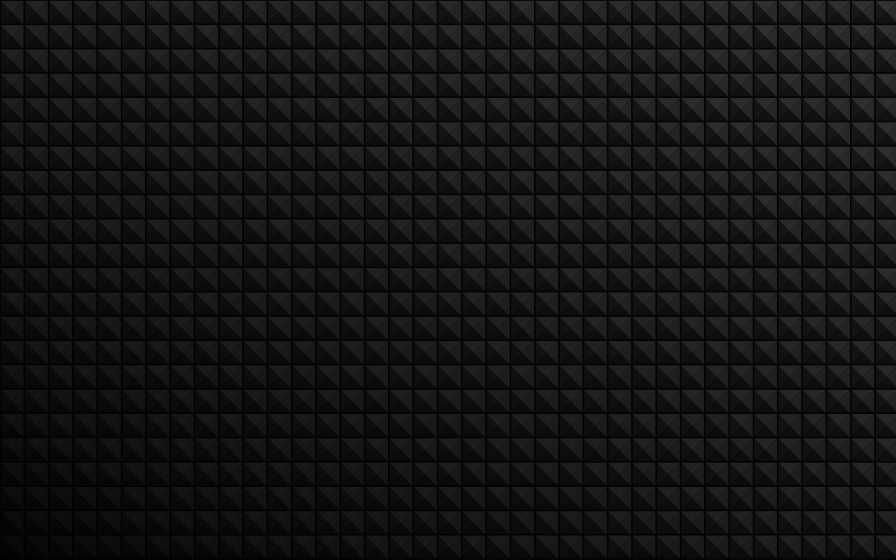
Write a Shadertoy shader that draws this pattern.

```glsl
// Dark wall of square pyramid studs on a regular grid, split by black seams.
// Each stud has four flat facets cut by its diagonals; a soft light falls
// from the upper right and fades toward the lower left corner.

#define ROWS 23.04          // studs over the canvas height
#define SEAM_HALF 0.034     // half width of a seam, in studs
#define RIDGE_HALF 0.018    // half width of a ridge line, in studs
#define TOP_TONE 0.190
#define RIGHT_TONE 0.165
#define LEFT_TONE 0.092
#define BOTTOM_TONE 0.070
#define SEAM_TONE 0.018
#define AMBIENT 0.12        // light left in the darkest corner
#define FALLOFF 0.65        // curve of the light across the canvas
#define WEAR 0.06           // tone variation between studs

// Arithmetic hash of a cell index, 0 to 1
float hash21(vec2 p) {
    vec3 h = fract(vec3(p.xyx) * 0.1031);
    h += dot(h, h.yzx + 33.33);
    return fract((h.x + h.y) * h.z);
}

// Antialiased coverage of a line from the distance to its centre
float lineMask(float dist, float halfWidth, float aa) {
    return 1.0 - smoothstep(halfWidth - aa, halfWidth + aa, dist);
}

// Tone of a stud at q, with q from -0.5 to 0.5 and y upward
float studTone(vec2 q, float aa) {
    float falling = (q.x + q.y) * 0.7071;   // distance to the falling diagonal
    float rising = (q.y - q.x) * 0.7071;    // distance to the rising diagonal
    float lit = smoothstep(-aa, aa, falling);
    float upper = smoothstep(-aa, aa, rising);

    float tone = mix(mix(BOTTOM_TONE, LEFT_TONE, upper),
                     mix(RIGHT_TONE, TOP_TONE, upper), lit);
    tone *= 1.0 + 0.12 * (0.5 - length(q));  // facets brighten to the apex

    // Ridges: a glint on the falling diagonal, a crease on the rising one
    tone = mix(tone, TOP_TONE * 1.08, 0.4 * lineMask(abs(falling), RIDGE_HALF, aa));
    return tone * (1.0 - 0.2 * lineMask(abs(rising), RIDGE_HALF, aa));
}

void mainImage(out vec4 fragColor, in vec2 fragCoord) {
    vec2 uv = fragCoord / iResolution.xy;
    float aa = 0.6 * ROWS / iResolution.y;

    // Grid counted from the upper left corner
    vec2 grid = vec2(fragCoord.x, iResolution.y - fragCoord.y) * ROWS / iResolution.y;
    vec2 cell = floor(grid);
    vec2 q = (fract(grid) - 0.5) * vec2(1.0, -1.0);

    // Studs with slight wear
    float tone = studTone(q, aa);
    tone *= 1.0 + WEAR * (hash21(cell) - 0.5);

    // Seams around each stud
    float edge = 0.5 - max(abs(q.x), abs(q.y));
    tone = mix(tone, SEAM_TONE, lineMask(edge, SEAM_HALF, aa));

    // Light across the wall
    float reach = dot(uv, vec2(0.5));
    tone *= mix(AMBIENT, 1.0, pow(reach, FALLOFF));

    fragColor = vec4(vec3(tone), 1.0);
}
```
